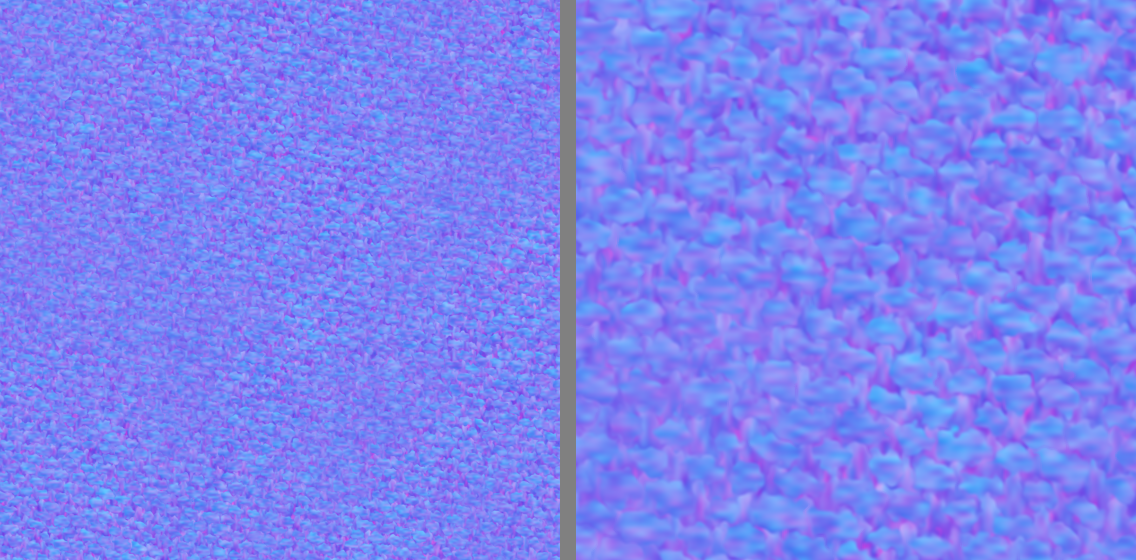
Left: the whole. Right: its middle third, enlarged.
This texture map is drawn by a three.js fragment shader. Its source:

```glsl
// Tangent-space normal map of a coarse, fuzzy woven cloth.
// Two interleaved lattices of weft and warp floats form a checkered weave; each
// float and gap has its own tilt, with fibre grain, written to red and green.
varying vec2 vUv;

const vec2  WEAVE = vec2(32.0, 50.0);          // floats across and up
const vec2  WEFT_SIZE = vec2(0.40, 0.45);      // half sizes within a cell
const vec2  WARP_SIZE = vec2(0.20, 0.66);
const vec2  WEFT_TILT = vec2(-0.030, 0.050);
const vec2  WEFT_CURVE = vec2(0.08, 0.11);     // change of tilt over a float
const vec2  WARP_TILT = vec2(0.030, 0.000);
const vec2  WARP_CURVE = vec2(0.07, 0.13);
const vec2  GAP_TILT = vec2(0.010, -0.080);
const vec2  FLECK_TILT = vec2(0.14, -0.01);    // pink fibres in the gaps
const vec2  WEFT_FIBRE = vec2(125.0, 245.0);   // grain frequency
const vec2  WARP_FIBRE = vec2(245.0, 130.0);
const vec2  GRAIN = vec2(0.28, 0.24);          // grain strength
const float SAG = 0.20;                        // downhill drift of the rows
const float RAGGED = 0.012;                    // breakup of the outlines
const float EDGE = 0.20;                       // softness of the outlines
const float BROAD_TILT = 0.012;
const float SAMPLE_STEP = 0.001;
const vec3  FLAT_COLOR = vec3(0.498, 0.490, 0.953);
const float BLUE_BY_GREEN = 0.22;

float hash(vec2 p) {
  vec3 q = fract(vec3(p.xyx) * 0.1031);
  q += dot(q, q.yzx + 33.33);
  return fract((q.x + q.y) * q.z);
}

float noise(vec2 p) {
  vec2 i = floor(p);
  vec2 f = fract(p);
  f = f * f * (3.0 - 2.0 * f);
  return mix(mix(hash(i), hash(i + vec2(1.0, 0.0)), f.x),
             mix(hash(i + vec2(0.0, 1.0)), hash(i + 1.0), f.x), f.y);
}

// Two independent noises around zero.
vec2 noisePair(vec2 p) {
  return vec2(noise(p + 11.0), noise(p + 71.5)) - 0.5;
}

// Soft coverage of one oval float given by its half sizes.
float cover(vec2 p, vec2 size) {
  return 1.0 - smoothstep(1.0 - EDGE, 1.0 + EDGE, length(p / size));
}

// Fibre grain with a fine and a coarser layer.
vec2 grain(vec2 p, vec2 frequency) {
  return 0.9 * noisePair(p * frequency) + 0.4 * noisePair(p * frequency * 0.5 + 37.0);
}

vec2 clothTilt(vec2 p, float relief) {
  // Bend the threads and fray their outlines
  vec2 bend = 0.45 * noisePair(p * 36.0) + 0.5 * noisePair(p * 90.0 + 5.0);
  bend += 0.5 * noisePair(p * 210.0 + 53.0);
  vec2 q = p + bend * RAGGED;
  q.y += SAG * q.x + 0.012 * noise(p * 5.0);
  q *= WEAVE;

  // Floats of both lattices, each shifted and sized by chance
  float weft = 0.0;
  float warp = 0.0;
  vec2 weftTilt = vec2(0.0);
  vec2 warpTilt = vec2(0.0);
  for (int layer = 0; layer < 2; layer++) {
    float k = float(layer);
    vec2 grid = (q + k * vec2(0.5, 1.0)) * vec2(1.0, 0.5);
    vec2 cell = floor(grid) + k * 101.0;
    vec2 local = (fract(grid) - 0.5) * vec2(1.0, 2.0);
    local -= 0.2 * (vec2(hash(cell + 19.0), hash(cell + 43.0)) - 0.5);
    float size = 0.85 + 0.35 * hash(cell + 61.0);
    float strength = 0.5 + hash(cell + 83.0);
    float cut = cover(local, WEFT_SIZE * size);
    weftTilt = mix(weftTilt, WEFT_TILT * strength + WEFT_CURVE * local, step(weft, cut));
    weft = max(weft, cut);

    vec2 side = (fract(grid + vec2(0.5, 0.0)) - 0.5) * vec2(1.0, 2.0);
    cut = cover(side, WARP_SIZE);
    warpTilt = mix(warpTilt, WARP_TILT + WARP_CURVE * side.y, step(warp, cut));
    warp = max(warp, cut);
  }

  // Gap, warp and weft lie over one another
  float fleck = smoothstep(0.68, 0.85, noise(p * vec2(190.0, 120.0) + 29.0));
  vec2 tilt = GAP_TILT + FLECK_TILT * fleck;
  tilt = mix(tilt, warpTilt, warp);
  tilt = mix(tilt, weftTilt, weft);

  // Fibres run along whichever thread lies on top
  vec2 fibres = mix(grain(p, WARP_FIBRE), grain(p, WEFT_FIBRE), weft);
  return tilt * relief + fibres * GRAIN * mix(0.8, 1.0, relief);
}

void main() {
  // Broad slanted patches of stronger and weaker relief
  vec2 slant = vec2(vUv.x + vUv.y, 1.5 * (vUv.y - vUv.x));
  float patches = 0.65 * noise(slant * 3.2 + 4.0) + 0.35 * noise(slant * 8.0 + 23.0);
  float relief = mix(0.65, 1.4, smoothstep(0.2, 0.8, patches));
  vec2 broad = BROAD_TILT * noisePair(slant * 5.0 + 13.0);

  // Average four nearby samples for smooth edges
  vec2 tilt = broad;
  for (int i = 0; i < 4; i++) {
    float k = float(i);
    vec2 offset = vec2(mod(k, 2.0), floor(k * 0.5)) - 0.5;
    tilt += 0.25 * clothTilt(vUv + offset * SAMPLE_STEP, relief);
  }
  float blue = BLUE_BY_GREEN * tilt.y - 0.15 * dot(tilt, tilt);
  gl_FragColor = vec4(clamp(FLAT_COLOR + vec3(tilt, blue), 0.0, 1.0), 1.0);
}
```
